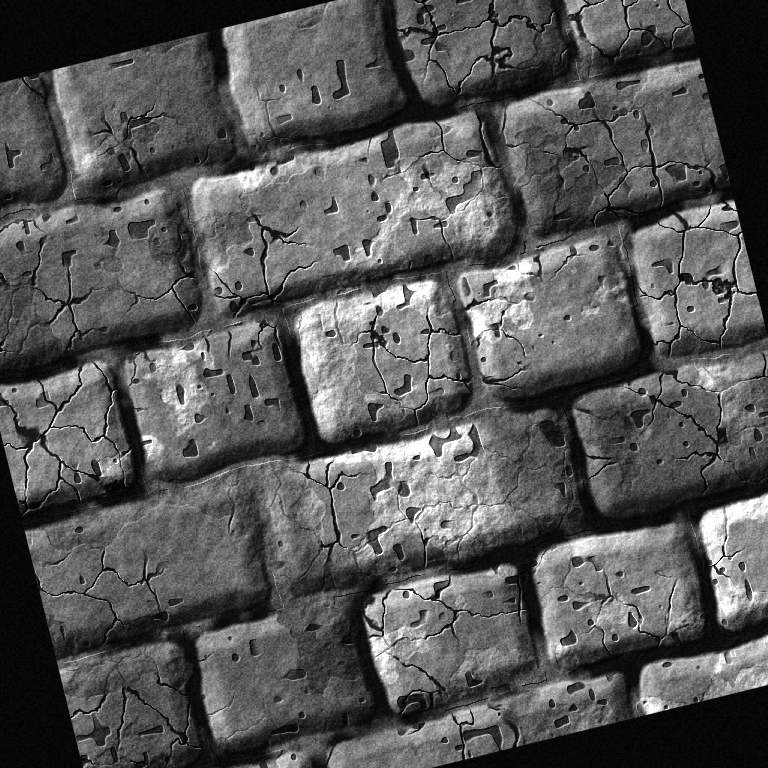
Reproduce this texture procedurally as a three.js fragment shader.

```glsl
varying vec2 vUv;

const float TILT = 0.241;           // wall rotation in radians
const float ROW_START = 0.07;       // lowest full joint
const float ROW_HEIGHT = 0.1755;    // height of the first row
const float ROW_GROWTH = 0.0033;    // rows get taller upward
const vec2 SHORT_BRICK = vec2(0.225, 0.170);  // length, phase
const vec2 LONG_BRICK = vec2(0.418, 0.304);
const float GAP = 0.0095;           // half joint width
const float CORNER = 0.022;
const float BEVEL = 0.026;
const float WOBBLE = 0.022;
const float CRACK_SCALE = 15.0;
const float RELIEF = 0.62;
const float GRAIN = 0.13;
const float GRAIN_CELLS = 512.0;
const vec2 LIGHT_DIR = vec2(-0.64, 0.77);
const float BACKDROP = 0.025;
const float JOINT_DARK = 0.05;
const float MORTAR = 0.36;
const float SKIN = 0.43;
const float CORE_DARK = 0.30;
const float CORE_LIGHT = 0.63;

float hash(vec2 p) {
  vec3 q = fract(vec3(p.xyx) * 0.1031);
  q += dot(q, q.yzx + 33.33);
  return fract((q.x + q.y) * q.z);
}

float noise(vec2 p) {
  vec2 i = floor(p), f = fract(p);
  f = f * f * (3.0 - 2.0 * f);
  return mix(mix(hash(i), hash(i + vec2(1, 0)), f.x),
             mix(hash(i + vec2(0, 1)), hash(i + vec2(1, 1)), f.x), f.y);
}

float fbm(vec2 p) {
  float sum = 0.0, amp = 0.52;
  for (int i = 0; i < 5; i++) {
    sum += amp * noise(p);
    p = mat2(1.6, 1.2, -1.2, 1.6) * p + 17.3;
    amp *= 0.5;
  }
  return sum;
}

// Difference of the two nearest cell distances, zero on cell borders
float cellBorder(vec2 p) {
  vec2 cell = floor(p);
  float near = 9.0, next = 9.0;
  for (int y = -1; y <= 1; y++) {
    for (int x = -1; x <= 1; x++) {
      vec2 c = cell + vec2(x, y);
      float d = length(c + vec2(hash(c), hash(c + 41.7)) - p);
      next = min(next, max(near, d));
      near = min(near, d);
    }
  }
  return next - near;
}

// Signed distance to the brick; also its id and local position
float brickDistance(vec2 p, out vec2 id, out vec2 local) {
  float disc = ROW_HEIGHT * ROW_HEIGHT + 4.0 * ROW_GROWTH * (p.y - ROW_START);
  float row = (sqrt(max(disc, 0.0)) - ROW_HEIGHT) / (2.0 * ROW_GROWTH);
  id.y = floor(row);
  vec2 kind = mod(id.y, 2.0) < 0.5 ? SHORT_BRICK : LONG_BRICK;
  float column = (p.x - kind.y) / kind.x;
  id.x = floor(column);
  vec2 size = vec2(kind.x, ROW_HEIGHT + ROW_GROWTH * (2.0 * id.y + 1.0));
  local = (fract(vec2(column, row)) - 0.5) * size;
  vec2 d = abs(local) - 0.5 * size + GAP + CORNER;
  local /= size;
  return length(max(d, 0.0)) + min(max(d.x, d.y), 0.0) - CORNER;
}

// Height of the wall and its unlit tone
float surface(vec2 p, out float tone) {
  vec2 id, local;
  vec2 wobble = vec2(fbm(p * 13.0), fbm(p * 13.0 + 50.0)) - 0.5;
  float dist = brickDistance(p + WOBBLE * wobble, id, local);
  float kind = hash(id + 20.0), shade = hash(id + 63.0);
  vec2 q = p + id * 7.31 + 40.0;
  float coarse = fbm(q * 9.0), fine = fbm(p * 62.0 + 9.0);
  float body = smoothstep(0.004, -0.004, dist);
  float dome = smoothstep(0.006, -BEVEL, dist);

  // Wear: flaked skin, pits and cracks
  float flake = smoothstep(-0.012, 0.016, fbm(q * 12.0 + 5.0) - mix(0.45, 0.65, kind));
  float pit = smoothstep(0.76, 0.84, noise(q * 75.0)) * smoothstep(0.42, 0.6, noise(q * 14.0));
  float border = cellBorder(q * CRACK_SCALE + 1.1 * vec2(coarse, fbm(q * 21.0)));
  float crack = smoothstep(0.065, 0.015, border) * smoothstep(0.38, 0.56, noise(q * 8.0 + 3.0));
  crack *= 1.0 - 0.7 * flake;

  // Tones of brick and joint
  float core = mix(CORE_DARK, CORE_LIGHT, smoothstep(0.4, 0.58, noise(q * 6.0) * 0.6 + shade * 0.4));
  float brick = mix(SKIN + 0.15 * (shade - 0.5), core, flake);
  brick *= (0.62 + 0.76 * coarse) * (0.8 + 0.4 * fine);
  brick *= mix(0.5, 1.0, smoothstep(-0.49, -0.22, local.y));
  brick *= mix(0.75, 1.0, smoothstep(0.5, 0.4, local.x));
  brick *= (1.0 - 0.82 * crack) * (1.0 - 0.6 * pit);
  float filled = smoothstep(0.47, 0.64, fbm(p * 10.0 + 80.0));
  float joint = mix(JOINT_DARK, MORTAR, filled) * (0.6 + 0.8 * fine);
  tone = mix(joint, brick, body);

  float wear = 0.010 * coarse - 0.004 * flake - 0.004 * pit - 0.004 * crack;
  return 0.022 * dome + body * wear + fine * mix(0.005, 0.010, flake);
}

void main() {
  vec2 d = vUv - 0.5;
  float c = cos(TILT), s = sin(TILT);
  vec2 wall = vec2(c * d.x + s * d.y, c * d.y - s * d.x);

  // Relief lit from the upper left
  float tone, unused;
  float step1 = 0.002;
  float h = surface(wall + 0.5, tone);
  float slope = (h - surface(wall + 0.5 + LIGHT_DIR * step1, unused)) / step1;
  float grey = tone * clamp(1.0 + RELIEF * slope, 0.3, 1.75);

  // Dark backdrop outside the tilted square, then film grain
  float inside = smoothstep(0.001, -0.001, max(abs(wall.x), abs(wall.y)) - 0.5);
  float grain = hash(floor(vUv * GRAIN_CELLS)) - 0.5;
  grey = mix(BACKDROP, grey, inside) + grain * GRAIN * mix(0.25, 1.0, inside * smoothstep(0.0, 0.3, grey));
  gl_FragColor = vec4(vec3(clamp(grey, 0.0, 1.0)), 1.0);
}
```
